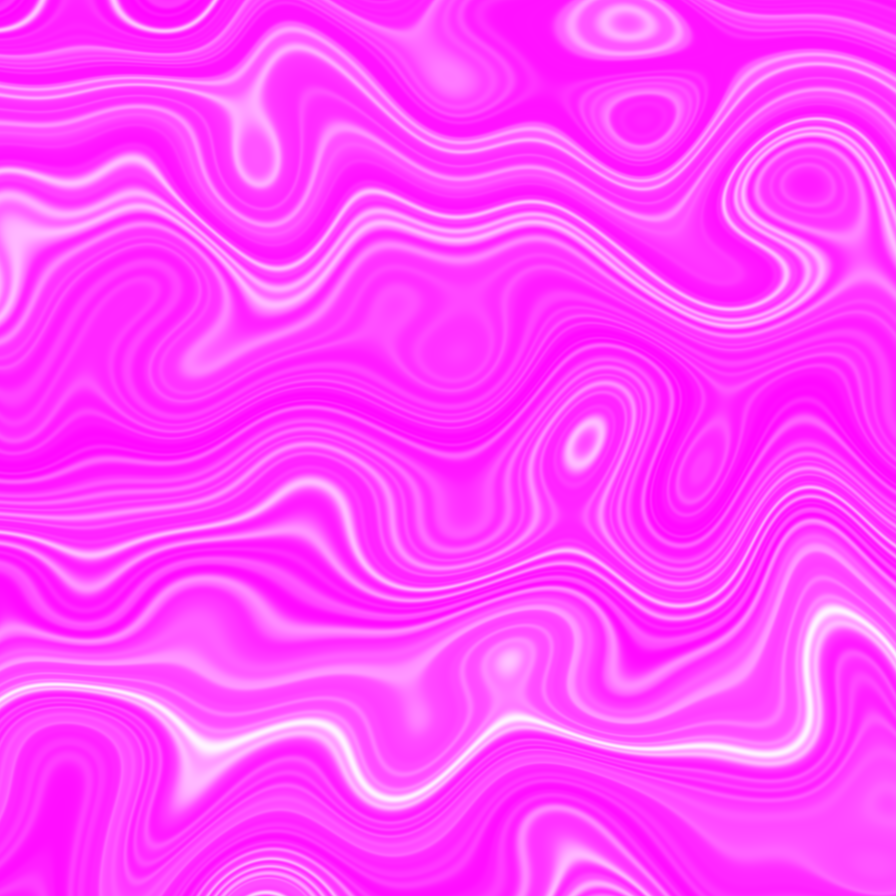
A WebGL 2 fragment shader for this texture:

```glsl
#version 300 es
precision highp float;
// Magenta marbled bands that flow sideways, with folds and ringed islands.

uniform vec2 u_resolution;
out vec4 fragColor;

const float TAU = 6.2832;
const float GOLDEN_ANGLE = 2.39996;
const int WAVE_COUNT = 24;

float hash(float n) {
    return fract(sin(n * 127.1 + 3.7) * 43758.5);
}

// Layered sines in spread directions; every wave has the same steepness.
float layeredSines(vec2 p, float minFreq, float maxFreq, float steepness) {
    float sum = 0.0;
    for (int i = 0; i < WAVE_COUNT; i++) {
        float id = float(i);
        float angle = id * GOLDEN_ANGLE;
        float freq = mix(minFreq, maxFreq, hash(id + 11.0));
        float phase = TAU * hash(id + 57.0);
        vec2 dir = vec2(cos(angle), sin(angle));
        sum += sin(TAU * freq * dot(dir, p) + phase) * steepness / freq;
    }
    return sum;
}

// One-dimensional cellular noise: a soft streak of random strength per cell.
// The footprint is the pixel size in level units and widens thin streaks.
float streaks(float level, float density, float width, float bias,
              float footprint, float seed) {
    float x = level * density;
    float cell = floor(x);
    float softWidth = length(vec2(width, footprint * density));
    float sum = 0.0;
    for (int i = -1; i <= 1; i++) {
        float id = cell + float(i);
        float center = id + mix(0.2, 0.8, hash(id + seed));
        float strength = pow(hash(id + seed + 31.3), bias);
        float d = (x - center) / softWidth;
        sum += strength * exp(-d * d);
    }
    return sum * width / softWidth;
}

void main() {
    vec2 p = gl_FragCoord.xy / u_resolution.y;

    // Height plus a smooth warp; its level lines are the bands
    float level = p.y + layeredSines(p, 2.2, 6.0, 0.055);
    float footprint = 0.7 * fwidth(level);

    // Broad glow, bright lines and faint fine striations
    float glow = 0.32 * streaks(level, 13.0, 0.42, 1.0, footprint, 5.0);
    float lines = 0.75 * streaks(level, 38.0, 0.24, 2.0, footprint, 83.0);
    float fine = 0.20 * streaks(level, 80.0, 0.26, 2.0, footprint, 211.0);

    float whiteness = clamp(glow + lines + fine, 0.0, 1.0);
    fragColor = vec4(1.0, whiteness, 1.0, 1.0);
}
```
